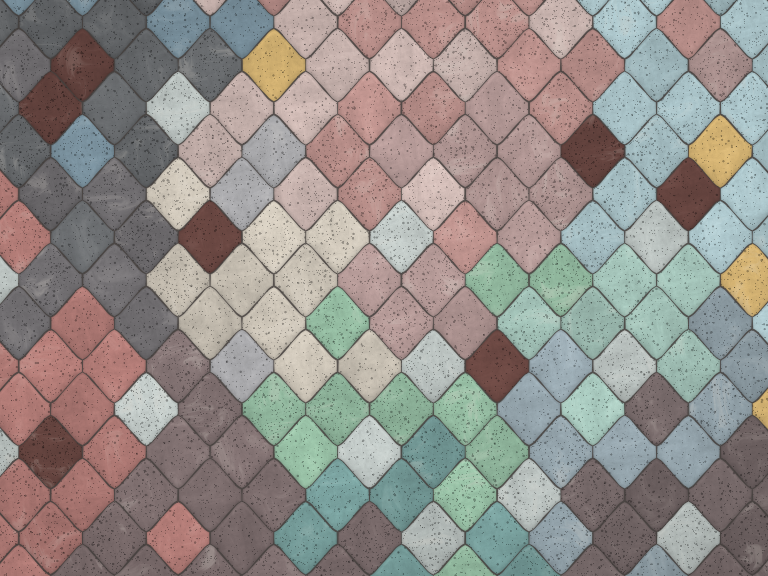
This texture is drawn by a WebGL 2 fragment shader. Its source:

```glsl
#version 300 es
precision highp float;
// Weathered cement tiles: rounded diamonds in staggered rows, about 12 across and 13 rows down.
// Each tile takes the glaze whose home region is nearest, after a random nudge.
// Layered sines mottle the surface, cellular noise pits it, and dark joints part the tiles.
uniform vec2 u_resolution;
out vec4 outColor;

const float ACROSS = 9.03;  // tiles per canvas height
const float ROW = 0.674;    // row spacing, in tile widths

// Glazes, and the region of the canvas (in canvas heights) where each is common
const vec3 GLAZE[16] = vec3[16](
  vec3(.40, .41, .42), vec3(.43, .42, .43), vec3(.48, .57, .62), vec3(.77, .69, .67),
  vec3(.71, .55, .53), vec3(.77, .74, .69), vec3(.57, .72, .62), vec3(.67, .77, .79),
  vec3(.57, .63, .66), vec3(.49, .43, .43), vec3(.69, .48, .46), vec3(.46, .61, .60),
  vec3(.67, .57, .56), vec3(.62, .74, .70), vec3(.64, .64, .65), vec3(.45, .40, .40));
const vec2 HOME[16] = vec2[16](
  vec2(.20, .86), vec2(.06, .56), vec2(.33, 1.), vec2(.56, .79),
  vec2(.76, .83), vec2(.41, .50), vec2(.72, .33), vec2(1.23, .68),
  vec2(1.1, .25), vec2(.33, .18), vec2(.14, .30), vec2(.73, .10),
  vec2(.85, .65), vec2(1.14, .47), vec2(.40, .72), vec2(1.2, .02));

float hash(vec2 p) {
  p = fract(p * vec2(.1031, .1137) + .17);
  p += dot(p, p.yx + 33.33);
  return fract((p.x + p.y) * p.x * 17.3);
}

vec2 hash2(vec2 p) { return vec2(hash(p), hash(p + 71.7)); }

// Signed distance to a diamond with rounded corners
float roundedDiamond(vec2 p) {
  vec2 q = abs(p) - vec2(.36, 0.), side = vec2(-.36, .41);
  float t = clamp(dot(q, side) / dot(side, side), 0., 1.);
  return length(q - side * t) * sign(dot(q, vec2(.41, .36))) - .14;
}

// Cellular noise: x is the distance to the nearest point, y is that point's random value
vec2 cellular(vec2 p) {
  vec2 cell = floor(p), nearest = vec2(9., 0.);
  for (int j = -1; j <= 1; j++)
    for (int i = -1; i <= 1; i++) {
      vec2 c = cell + vec2(i, j);
      float d = length(c + hash2(c) - p);
      if (d < nearest.x) nearest = vec2(d, hash(c + 19.3));
    }
  return nearest;
}

// Layered, warped sines in about -1..1
float mottle(vec2 p) {
  float sum = 0., amp = .5;
  for (int i = 0; i < 5; i++) {
    p = mat2(.8, .6, -.6, .8) * p * 1.8 + 1.3;
    p += .7 * sin(p.yx * 1.2);
    sum += amp * sin(p.x) * sin(p.y);
    amp *= .68;
  }
  return sum;
}

vec3 glazeOf(vec2 id, vec2 center) {
  float best = 9.;
  vec3 color = GLAZE[0];
  for (int k = 0; k < 16; k++) {
    float d = distance(center / ACROSS, HOME[k]) + .36 * hash(id + float(k) * 7.31);
    if (d < best) { best = d; color = GLAZE[k]; }
  }
  float accent = hash(id + 43.7);
  if (accent < .03) color = vec3(.83, .70, .45);       // ochre
  else if (accent < .055) color = vec3(.40, .27, .25); // oxblood
  else if (accent < .11) color = vec3(.73, .76, .75);  // chalk
  return color * (.95 + .12 * hash(id + 5.9));
}

void main() {
  vec2 p = gl_FragCoord.xy / u_resolution.y * ACROSS;
  vec2 grid = p - vec2(3.793, 5.987);

  // Nearest and second nearest tile
  float d1 = 9., d2 = 9.;
  vec2 id = vec2(0.), local = vec2(0.);
  for (int j = -1; j <= 2; j++) {
    float row = floor(grid.y / ROW) + float(j), shift = .5 * mod(row, 2.);
    for (int i = -1; i <= 1; i++) {
      float column = floor(grid.x - shift + .5) + float(i);
      vec2 q = grid - vec2(column + shift, row * ROW);
      float d = roundedDiamond(q);
      if (d < d1) { d2 = d1; d1 = d; id = vec2(column, row) + 40.; local = q; }
      else d2 = min(d2, d);
    }
  }
  float edge = .5 * (d2 - d1), wear = hash(id + 11.1), pixel = ACROSS / u_resolution.y;
  vec3 color = glazeOf(id, p - local);

  // Mottled cement with a chalky bloom on the worn tiles
  vec2 surface = local + id * 3.7;
  float clouds = mottle(surface * 2.5);
  color *= 1. + .07 * clouds + .035 * mottle(surface * 17.);
  color = mix(color, vec3(.78, .76, .73), .35 * wear * smoothstep(.15, .8, clouds));

  // Pits, fine and coarse
  for (int k = 0; k < 2; k++) {
    vec2 pit = cellular(surface * (k == 0 ? 13. : 26.));
    float radius = .32 * smoothstep(.72 - .3 * wear, 1.1, pit.y);
    color *= 1. - .3 * (1. - smoothstep(radius * .5, radius + .08, pit.x)) * step(.01, radius);
  }

  // Rim: pale along the upper edges, shaded along the lower
  color *= 1. + .06 * exp(-pow((edge - .045) / .02, 2.)) * smoothstep(-.2, .3, local.y);
  color *= 1. - (.22 - .12 * smoothstep(-.3, .3, local.y)) * exp(-edge * 28.);

  // Joints, slightly uneven, widening where corners meet
  float halfWidth = .010 + .004 * sin(p.x * 9. + 2. * sin(p.y * 7.));
  float joint = 1. - smoothstep(halfWidth - pixel * .6, halfWidth + pixel * .6, edge);
  joint = max(joint, .6 * smoothstep(.005, .03, d1));
  color = mix(color, vec3(.28, .26, .25), .85 * joint);

  // Soft falloff toward the corners
  vec2 uv = gl_FragCoord.xy / u_resolution - .5;
  outColor = vec4(color * (1.03 - .22 * dot(uv, uv)), 1.);
}
```
